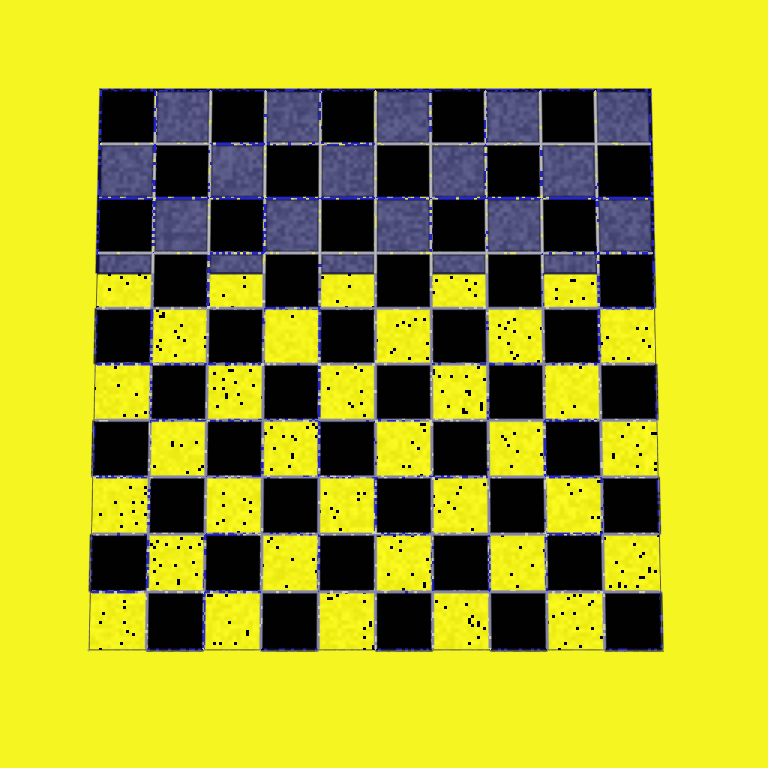
Reproduce this pattern procedurally as a WebGL 2 fragment shader.

```glsl
#version 300 es
precision highp float;
// Draws a tilted checkerboard on yellow, with a violet band and speckled squares.

uniform vec2 u_resolution;
out vec4 fragColor;

// Board layout, in canvas units
const float BOARD_TOP = 0.8828;
const float BOARD_BOTTOM = 0.1536;
const float BOARD_CENTER = 0.4889;
const float TOP_WIDTH = 0.7149;
const float BOTTOM_WIDTH = 0.7461;
const float CELLS = 10.0;
const float BAND_BOTTOM = 0.6440;

// Detail
const float GRAIN = 256.0;
const float SPECKLE_CHANCE = 0.026;
const float LINE_CORE = 0.0006;
const float LINE_REACH = 0.0033;
const float MOTTLE_SCALE = 190.0;

// Palette
const vec3 YELLOW = vec3(0.96, 0.96, 0.13);
const vec3 SQUARE_YELLOW = vec3(0.95, 0.95, 0.10);
const vec3 INK = vec3(0.005);
const vec3 VIOLET = vec3(0.32, 0.32, 0.50);
const vec3 LAVENDER = vec3(0.52, 0.52, 0.68);
const vec3 PALE = vec3(0.80, 0.80, 0.78);
const vec3 BLUE = vec3(0.15, 0.15, 0.80);
const vec3 NAVY = vec3(0.04, 0.04, 0.24);

float hash(vec2 p) {
    vec3 q = fract(p.xyx * vec3(0.1031, 0.1030, 0.0973));
    q += dot(q, q.yzx + 33.33);
    return fract((q.x + q.y) * q.z);
}

float valueNoise(vec2 p) {
    vec2 i = floor(p), f = fract(p);
    f = f * f * (3.0 - 2.0 * f);
    float low = mix(hash(i), hash(i + vec2(1, 0)), f.x);
    float high = mix(hash(i + vec2(0, 1)), hash(i + vec2(1, 1)), f.x);
    return mix(low, high, f.y);
}

// Perspective map from the canvas to board squares, counted from the top left
vec2 boardCoords(vec2 p, out float width) {
    float h = (BOARD_TOP - p.y) / (BOARD_TOP - BOARD_BOTTOM);
    width = mix(TOP_WIDTH, BOTTOM_WIDTH, h);
    return CELLS * vec2((p.x - BOARD_CENTER) / width + 0.5, h * BOTTOM_WIDTH / width);
}

// Dotted seam colour, varied from edge to edge
vec3 seamColor(vec2 edgeId, vec2 grain, bool vertical, float band) {
    float dotValue = hash(grain + 71.0);
    float blueShare = 0.55 * smoothstep(0.45, 0.95, hash(edgeId + 13.0));
    vec3 base = mix(LAVENDER, PALE, band * (vertical ? 0.75 : 0.5));
    if (!vertical && edgeId.y == 2.0) blueShare = 0.8;
    if (dotValue < blueShare) return BLUE;
    if (dotValue > 0.88) return mix(PALE, YELLOW, 0.5 * band);
    return base;
}

void main() {
    vec2 uv = gl_FragCoord.xy / u_resolution;
    float pixel = 1.0 / u_resolution.y;
    float width;
    vec2 board = boardCoords(uv, width);
    vec2 cell = clamp(floor(board), 0.0, CELLS - 1.0);
    vec2 cellSize = vec2(width, BOARD_TOP - BOARD_BOTTOM) / CELLS;

    // Distances to the inner seams and to the rim
    vec2 seam = abs(board - round(board)) * cellSize;
    vec2 outside = max(-board, board - CELLS) * cellSize;
    float rim = max(outside.x, outside.y);
    float inside = smoothstep(0.5 * pixel, -0.5 * pixel, rim);
    float band = smoothstep(-0.5 * pixel, 0.5 * pixel, uv.y - BAND_BOTTOM);

    // Checker with soft changes between squares
    vec2 side = (1.0 - 2.0 * mod(cell, 2.0)) * clamp(seam / pixel, 0.0, 1.0);
    float ink = 0.5 + 0.5 * side.x * side.y;

    // Mottled light squares and scattered specks
    vec2 grain = floor(uv * GRAIN);
    vec2 fromSpeck = abs(fract(uv * GRAIN) - 0.5);
    float speck = clamp((0.5 - max(fromSpeck.x, fromSpeck.y)) / (GRAIN * pixel) + 0.5, 0.0, 1.0);
    speck *= step(hash(grain + 5.0), SPECKLE_CHANCE);
    float mottle = valueNoise(uv * MOTTLE_SCALE) - 0.5;
    vec3 violet = VIOLET + 0.14 * mottle;
    violet *= mix(0.35, 1.0, smoothstep(0.001, 0.005, min(seam.x, seam.y)));
    vec3 yellow = mix(SQUARE_YELLOW + 0.08 * mottle, INK, speck);
    vec3 light = mix(yellow, violet, band);
    float bandEdge = 1.0 - smoothstep(0.0006, 0.0022, abs(uv.y - BAND_BOTTOM));
    light = mix(light, NAVY, 0.8 * bandEdge);
    vec3 color = mix(YELLOW, mix(light, INK, ink), inside);

    // Seams inside the board, dark dotted outline on its rim
    float nearest = min(seam.x, seam.y);
    bool onRim = abs(rim) <= nearest + 0.00001 || rim > 0.0;
    float lineDistance = onRim ? abs(rim) : nearest;
    float line = 1.0 - smoothstep(LINE_CORE, LINE_REACH, lineDistance);
    bool vertical = seam.x < seam.y;
    vec2 edgeId = vertical ? vec2(round(board.x), cell.y) : vec2(cell.x + 20.0, round(board.y));
    vec3 lineColor = seamColor(edgeId, grain, vertical, band);
    if (onRim) {
        lineColor = mix(NAVY, BLUE, step(0.6, hash(grain + 29.0)));
        line *= max(ink, band);
    }
    color = mix(color, lineColor, line);
    fragColor = vec4(clamp(color, 0.0, 1.0), 1.0);
}
```
